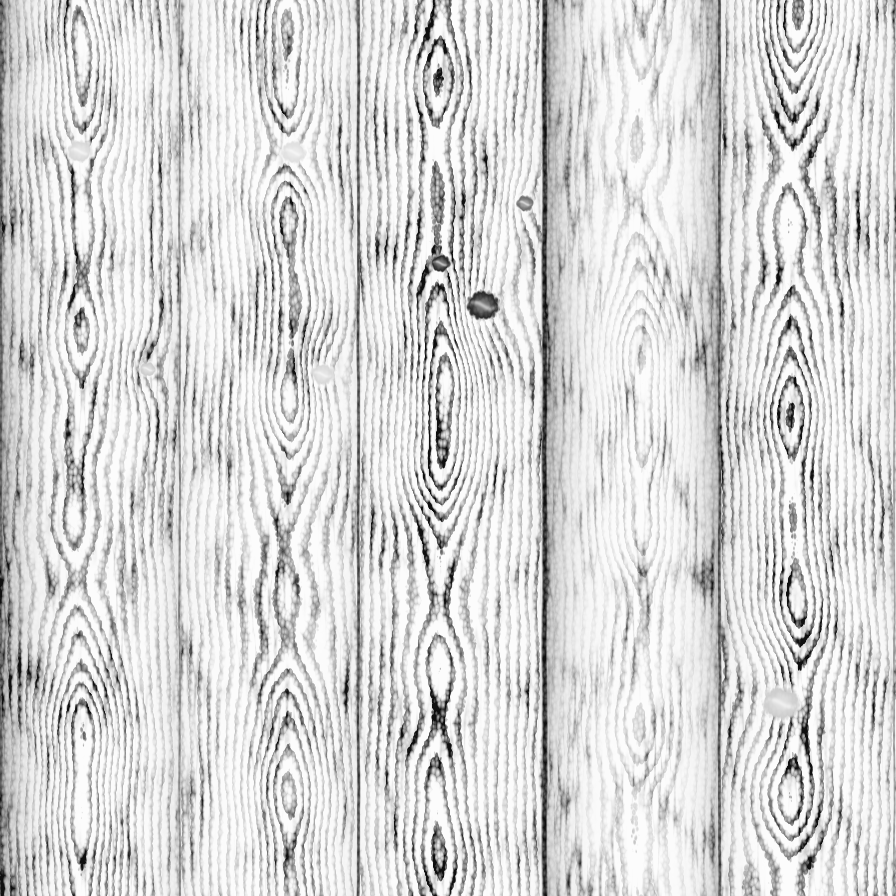
A Shadertoy shader for this texture map:

```glsl
// Five upright weathered boards in bleached grey, with ring grain, knots and dark seams.

// Seam: x position, half width, darkness
const vec3 SEAMS[6] = vec3[6](
    vec3(0.0, 0.003, 0.7), vec3(0.2005, 0.0012, 0.5), vec3(0.4, 0.0015, 0.75),
    vec3(0.608, 0.0026, 0.92), vec3(0.803, 0.0016, 0.75), vec3(0.998, 0.001, 0.4));

// Board: heart x, grain strength, left edge shade, right edge shade
const vec4 BOARDS[5] = vec4[5](
    vec4(0.089, 0.75, 0.62, 0.16), vec4(0.323, 0.7, 0.1, 0.12),
    vec4(0.492, 1.0, 0.06, 0.06), vec4(0.715, 0.3, 0.62, 0.58),
    vec4(0.885, 0.95, 0.14, 0.08));

// Knot: centre, radius, darkness
const vec4 KNOTS[8] = vec4[8](
    vec4(0.492, 0.706, 0.011, 0.9), vec4(0.539, 0.659, 0.019, 0.9),
    vec4(0.586, 0.773, 0.010, 0.6), vec4(0.089, 0.831, 0.014, 0.15),
    vec4(0.328, 0.830, 0.014, 0.12), vec4(0.872, 0.215, 0.021, 0.2),
    vec4(0.165, 0.588, 0.009, 0.2), vec4(0.360, 0.582, 0.013, 0.15));

vec2 hash2(vec2 p) {
    vec2 q = vec2(dot(p, vec2(127.1, 311.7)), dot(p, vec2(269.5, 183.3)));
    return fract(sin(q) * 43758.5);
}

// Distance to the nearest scattered point
float cellular(vec2 p) {
    vec2 cell = floor(p), f = p - cell;
    float nearest = 4.0;
    for (int y = -1; y <= 1; y++)
        for (int x = -1; x <= 1; x++) {
            vec2 o = vec2(x, y);
            vec2 d = o + hash2(cell + o) - f;
            nearest = min(nearest, dot(d, d));
        }
    return sqrt(nearest);
}

// Layered sines, about -1 to 1
float wobble(float t, float seed) {
    float sum = 0.0, amp = 0.55;
    for (int i = 0; i < 4; i++) {
        sum += amp * sin(t + seed);
        t *= 1.93;
        seed = seed * 1.7 + 2.1;
        amp *= 0.5;
    }
    return sum;
}

// Growth-ring depth: straight at the sides, arched along the heart
float ringDepth(vec2 p, float dx, float seed) {
    float arch = 0.04 * wobble(p.y * 8.0, seed + 3.0) * exp(-dx * dx / 0.002);
    float ripple = 0.0016 * wobble(p.y * 38.0 + p.x * 60.0, seed);
    return sqrt(dx * dx + 0.00005) + arch + ripple;
}

// Bulge of the rings around one knot
float knotBulge(vec2 p, vec4 knot) {
    vec2 q = (p - knot.xy) * vec2(1.0, 0.65);
    return 1.7 * knot.z * exp(-dot(q, q) / (6.0 * knot.z * knot.z));
}

// Soft rise, then a sharp late-wood edge
float ringLine(float phase) {
    float f = fract(phase);
    return smoothstep(0.38, 0.86, f) * (1.0 - smoothstep(0.87, 1.0, f));
}

// Dark core with a pale halo laid over the grain
float paintKnot(float ink, vec2 p, vec4 knot, float rough) {
    vec2 q = (p - knot.xy) / knot.z;
    float d = length(q * vec2(1.0, 1.12)) + 0.25 * (rough - 0.5);
    ink *= mix(0.35, 1.0, smoothstep(0.9, 1.6, d));
    float crack = exp(-40.0 * pow(q.y + 0.2 * sin(q.x * 3.0), 2.0)) * smoothstep(1.0, 0.3, d);
    float core = knot.w * (0.65 + 0.35 * smoothstep(0.2, 0.85, d)) * (1.0 - 0.55 * crack);
    return mix(ink, core, 1.0 - smoothstep(0.75, 1.05, d));
}

float seamInk(vec2 p, vec3 seam, float rough) {
    float d = abs(p.x - seam.x + 0.0006 * wobble(p.y * 30.0, seam.x * 20.0));
    return seam.z * (0.75 + 0.45 * rough) * (1.0 - smoothstep(0.4 * seam.y, 1.8 * seam.y, d));
}

// Grey weathering that fades inward from both edges of a board
float edgeShade(vec2 p, float left, float right, vec4 board, float seed) {
    float drift = 0.75 + 0.3 * wobble(p.y * 5.0, seed);
    return drift * (board.z * exp((left - p.x) / 0.019) + board.w * exp((p.x - right) / 0.015));
}

void mainImage(out vec4 fragColor, in vec2 fragCoord) {
    vec2 p = fragCoord / iResolution.xy;
    int id = 0;
    for (int i = 1; i < 5; i++) id += int(step(SEAMS[i].x, p.x));
    vec4 board = BOARDS[id];
    float seed = float(id) * 7.3 + 1.0;

    // Wear at several scales, stretched along the fibres
    float fibre = smoothstep(0.35, 0.9, cellular(vec2(p.x * 170.0, p.y * 20.0) + seed));
    float patches = smoothstep(0.25, 0.75, cellular(vec2(p.x * 22.0, p.y * 9.0) + seed));
    float speckle = cellular(p * vec2(230.0, 140.0));

    // Grain
    float dx = p.x - board.x - 0.007 * wobble(p.y * 9.0, seed);
    float depth = ringDepth(p, dx, seed);
    for (int i = 0; i < 8; i++) depth += knotBulge(p, KNOTS[i]);
    float heart = exp(-dx * dx / 0.0009);
    float wear = (0.3 + 0.5 * patches + 0.55 * heart) * (0.4 + 0.5 * fibre + 0.5 * speckle);
    float ink = board.y * ringLine(depth * 98.0 + 0.25 * speckle) * wear;

    // Flecks and edge weathering
    ink += fibre * patches * (0.42 - 0.2 * board.y) * (0.5 + speckle);
    ink += edgeShade(p, SEAMS[id].x, SEAMS[id + 1].x, board, seed) * (0.55 + 0.5 * speckle + 0.3 * fibre);

    // Knots and seams
    for (int i = 0; i < 8; i++) ink = paintKnot(ink, p, KNOTS[i], speckle);
    for (int i = 0; i < 6; i++) ink = max(ink, seamInk(p, SEAMS[i], speckle));

    fragColor = vec4(vec3(mix(0.99, 0.06, clamp(ink, 0.0, 1.0))), 1.0);
}
```
